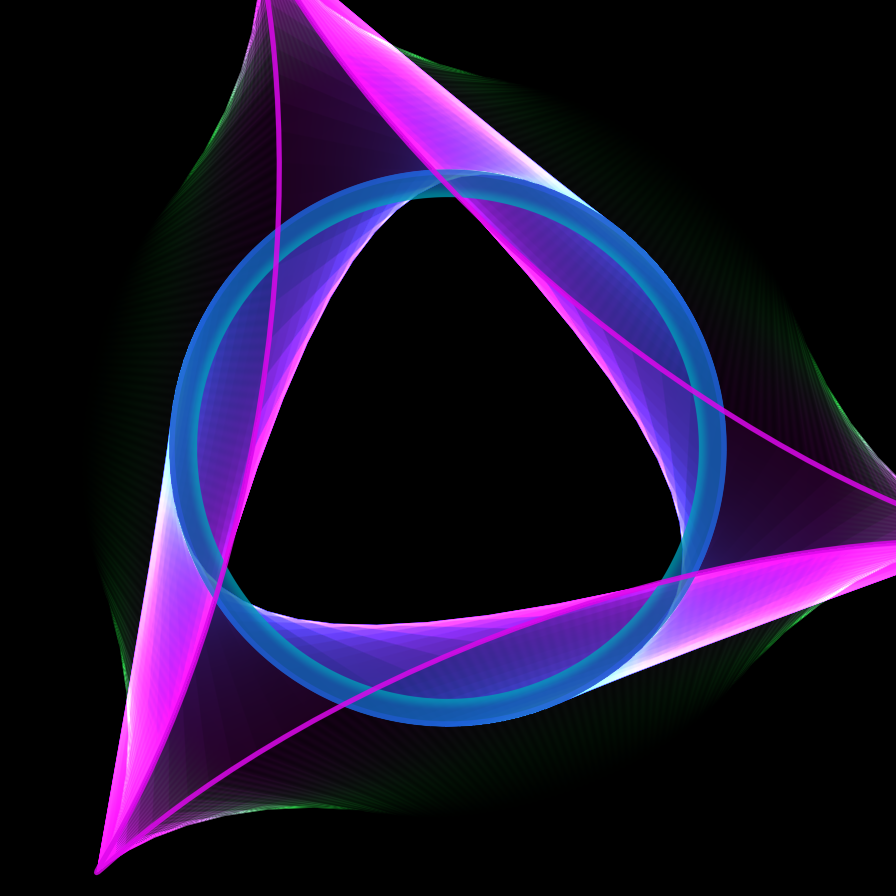
A WebGL 1 fragment shader for this background:

```glsl
precision highp float;
uniform vec2 u_resolution;

#define TILT 4.021
#define ORBIT 0.415
#define ARM 0.2
#define RING_OUTER 0.311
#define RING_INNER 0.28
#define RING_LAG 1.257
#define STROKE 0.0029
#define STRANDS 360.0
#define GREEN vec3(0.08, 0.62, 0.16)
#define MAGENTA vec3(0.86, 0.03, 0.92)
#define BLUE vec3(0.12, 0.38, 1.0)
#define CYAN vec3(0.0, 0.62, 0.72)

const float TAU = 6.283185;
const float STEP = TAU / 120.0;
const float START = -2.0 * STEP;
const int INNER_STEPS = 68;
const int OUTER_STEPS = 44;

vec2 polar(float radius, float angle) {
  return radius * vec2(cos(angle), sin(angle));
}

vec2 turn(vec2 v, vec2 by) {
  return vec2(v.x * by.x - v.y * by.y, v.x * by.y + v.y * by.x);
}

vec2 cuspedPoint(vec2 u) {
  return ORBIT * u + ARM * vec2(u.x * u.x - u.y * u.y, -2.0 * u.x * u.y);
}

// Signed distance from p to the line through a and b
float side(vec2 p, vec2 a, vec2 b) {
  vec2 d = b - a;
  vec2 v = p - a;
  return (v.x * d.y - v.y * d.x) * inversesqrt(dot(d, d));
}

float segmentDistance2(vec2 p, vec2 a, vec2 b) {
  vec2 d = b - a;
  vec2 v = p - a;
  v -= d * clamp(dot(v, d) / dot(d, d), 0.0, 1.0);
  return dot(v, v);
}

// Share of a rod step, from side f0 to side f1, that falls on this pixel
float density(float f0, float f1, float px) {
  float overlap = min(max(f0, f1), px) - max(min(f0, f1), -px);
  return max(overlap, 0.0) / (2.0 * px * max(abs(f1 - f0) / STEP, 0.06));
}

// Position along the rod (x) and soft cut at its two ends (y)
vec2 along(vec2 p, vec2 a, vec2 b, float px) {
  vec2 d = b - a;
  float s = dot(p - a, d) / dot(d, d);
  float soft = px * inversesqrt(dot(d, d));
  float cut = smoothstep(-soft, soft, s) * smoothstep(-soft, soft, 1.0 - s);
  return vec2(clamp(s, 0.0, 1.0), cut);
}

void main() {
  float size = min(u_resolution.x, u_resolution.y);
  float px = 0.7 / size;
  vec2 p = (gl_FragCoord.xy - 0.5 * u_resolution) / size;
  float r = length(p);
  vec3 color = vec3(0.0);
  float curve2 = 1.0;

  if (r > 0.17 && r < 0.63) {
    // Fold the plane into one of three equal sectors
    p = polar(r, mod(atan(p.y, p.x) - TILT, TAU / 3.0));
    vec2 stride = polar(1.0, STEP);
    vec2 lag = polar(RING_OUTER, -RING_LAG);
    vec2 u = polar(1.0, START);
    vec2 hub0 = ORBIT * u;
    vec2 tip0 = cuspedPoint(u);
    vec2 rim0 = turn(u, lag);
    float outer0 = side(p, hub0, tip0);
    float inner0 = side(p, rim0, tip0);

    // Two fans of rods meet on the three-cusped curve
    for (int i = 0; i < INNER_STEPS; i++) {
      u = turn(u, stride);
      vec2 hub1 = ORBIT * u;
      vec2 tip1 = cuspedPoint(u);
      vec2 rim1 = turn(u, lag);
      float inner1 = side(p, rim1, tip1);
      float amount = density(inner0, inner1, px);
      if (amount > 0.0) {
        float w = clamp(inner0 / (inner0 - inner1 + 1e-7), 0.0, 1.0);
        vec2 rod = along(p, mix(rim0, rim1, w), mix(tip0, tip1, w), px);
        color += mix(BLUE, MAGENTA, rod.x) * rod.y * amount * 0.095;
      }
      if (i < OUTER_STEPS) {
        float outer1 = side(p, hub1, tip1);
        amount = density(outer0, outer1, px);
        if (amount > 0.0) {
          float w = clamp(outer0 / (outer0 - outer1 + 1e-7), 0.0, 1.0);
          vec2 rod = along(p, mix(hub0, hub1, w), mix(tip0, tip1, w), px);
          float strands = 1.0 + 0.2 * cos(STRANDS * (START + (float(i) + w) * STEP));
          vec3 tint = mix(GREEN, MAGENTA, smoothstep(0.2, 1.0, rod.x));
          color += tint * smoothstep(0.0, 0.45, rod.x) * rod.y * strands * amount * 0.05;
        }
        curve2 = min(curve2, segmentDistance2(p, tip0, tip1));
        outer0 = outer1;
      }
      hub0 = hub1;
      tip0 = tip1;
      rim0 = rim1;
      inner0 = inner1;
    }
  }
  color = min(color, vec3(1.0));

  // Ring with a cyan inner rim and a blue outer rim
  float band = smoothstep(-px, px, r - RING_INNER) * smoothstep(-px, px, RING_OUTER - r);
  vec3 ring = mix(CYAN, vec3(0.06, 0.36, 0.64), smoothstep(0.0, 0.014, r - RING_INNER));
  ring = mix(ring, vec3(0.1, 0.38, 0.8), smoothstep(-px, px, r - RING_OUTER + 0.006));
  color = mix(color, ring, 0.78 * band);

  // Bright cusped curve
  float line = 1.0 - smoothstep(STROKE - px, STROKE + px, sqrt(curve2));
  gl_FragColor = vec4(mix(color, MAGENTA, 0.85 * line), 1.0);
}
```
